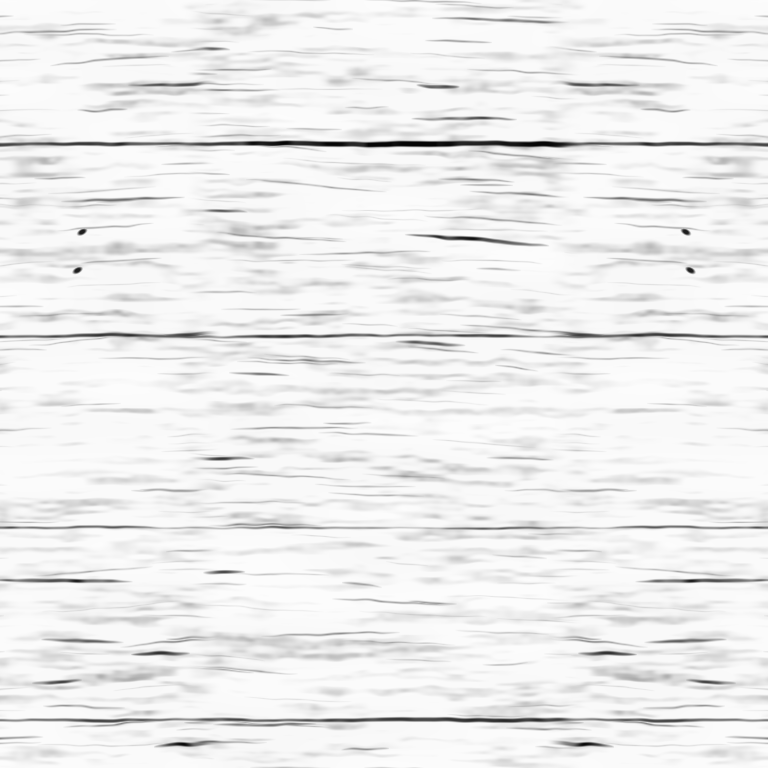
Write a Shadertoy shader that draws this texture map.

```glsl
// White weathered wood: four horizontal planks with dark seams, cracks and fine grain.

const float PLANKS = 4.0;
const float SEAM_OFFSET = 0.0625;
const vec4 SEAM_WEIGHT = vec4(0.85, 0.5, 0.6, 1.0);  // from the bottom up
const float SEAM_HALF_WIDTH = 0.0027;
const float SOFTNESS = 0.0017;
const vec2 CRACK_GRID = vec2(4.0, 24.0);
const vec2 HAIRLINE_GRID = vec2(5.0, 72.0);
const float CRACK_DENSITY = 0.42;
const float HAIRLINE_DENSITY = 0.55;
const float GRAIN_DEPTH = 0.24;
const vec2 MIRROR_BLEND = vec2(0.21, 0.26);
const vec3 PAINT = vec3(0.99);
const vec3 INK = vec3(0.02);

float hash(vec2 p) {
    return fract(sin(dot(p, vec2(127.1, 311.7))) * 43758.5453);
}

// Value noise that wraps vertically once per canvas height
float noise(vec2 p, vec2 freq) {
    p *= freq;
    vec2 i = floor(p);
    vec2 f = p - i;
    f = f * f * (3.0 - 2.0 * f);
    float y0 = mod(i.y, freq.y);
    float y1 = mod(i.y + 1.0, freq.y);
    float low = mix(hash(vec2(i.x, y0)), hash(vec2(i.x + 1.0, y0)), f.x);
    float high = mix(hash(vec2(i.x, y1)), hash(vec2(i.x + 1.0, y1)), f.x);
    return mix(low, high, f.y);
}

float stroke(float dist, float halfWidth) {
    return 1.0 - smoothstep(halfWidth - SOFTNESS, halfWidth + SOFTNESS, abs(dist));
}

// Tapered dashes, at most one per grid cell
float cracks(vec2 p, vec2 grid, float density, float halfWidth, float seed) {
    float ink = 0.0;
    vec2 cell = floor(p * grid);
    for (int j = -1; j <= 1; j++) {
        for (int i = -1; i <= 1; i++) {
            vec2 id = cell + vec2(i, j);
            vec2 key = vec2(id.x, mod(id.y, grid.y)) + seed;
            if (hash(key) > density) continue;
            vec2 jitter = vec2(hash(key + 11.3), hash(key + 23.7));
            vec2 d = p - (id + jitter) / grid;
            float halfLength = mix(0.025, 0.095, hash(key + 37.1));
            float tilt = mix(-0.085, 0.025, hash(key + 41.9));
            float along = d.x / halfLength;
            float taper = sqrt(max(0.0, 1.0 - along * along));
            float strength = mix(0.3, 1.0, hash(key + 53.3));
            float line = stroke(d.y - tilt * d.x, halfWidth * strength * taper);
            ink = max(ink, line * taper * strength);
        }
    }
    return ink;
}

float seams(vec2 p) {
    float row = (p.y - SEAM_OFFSET) * PLANKS + 0.5;
    float id = mod(floor(row), PLANKS);
    float dist = (fract(row) - 0.5) / PLANKS;
    float weight = SEAM_WEIGHT[int(id)];
    float swell = noise(vec2(p.x, id / PLANKS), vec2(11.0, PLANKS));
    float ragged = noise(p, vec2(70.0, 60.0));
    float width = SEAM_HALF_WIDTH * weight * mix(0.45, 1.35, swell);
    float strength = weight * 0.6 + swell * 0.6 - ragged * 0.25;
    return stroke(dist, width) * clamp(strength, 0.25, 1.0);
}

float grain(vec2 p) {
    float streaks = 0.55 * noise(p, vec2(9.0, 110.0)) + 0.45 * noise(p, vec2(32.0, 190.0));
    float clouds = noise(p, vec2(6.0, 18.0));
    float speckle = noise(p, vec2(95.0, 150.0));
    float shade = smoothstep(0.45, 0.95, streaks) * mix(0.35, 1.2, clouds);
    return GRAIN_DEPTH * shade * mix(0.6, 1.3, speckle) + 0.02 * clouds;
}

// Darkness of the wood, 0 for clean paint and 1 for black
float wear(vec2 p) {
    vec2 q = p;
    q.y += 0.005 * (noise(p, vec2(11.0, 14.0)) - 0.5);
    q.y += 0.0025 * (noise(p, vec2(48.0, 64.0)) - 0.5);
    float broken = mix(0.55, 1.15, noise(p, vec2(65.0, 110.0)));
    float bold = cracks(q, CRACK_GRID, CRACK_DENSITY, 0.0026, 3.0) * broken;
    float fine = cracks(q, HAIRLINE_GRID, HAIRLINE_DENSITY, 0.0012, 71.0) * broken * 0.5;
    float lines = max(max(bold, fine), seams(mix(p, q, 0.6)));
    return 1.0 - (1.0 - min(lines, 1.0)) * (1.0 - grain(q));
}

// Two small nail pits near each side edge
float pits(vec2 p) {
    float ink = 0.0;
    for (int i = 0; i < 2; i++) {
        vec2 d = p - vec2(0.393 + 0.006 * float(i), 0.698 - 0.05 * float(i));
        d.y += 0.35 * d.x;
        ink = max(ink, 1.0 - smoothstep(0.002, 0.0065, length(d * vec2(0.8, 1.2))));
    }
    return ink * 0.9;
}

void mainImage(out vec4 fragColor, in vec2 fragCoord) {
    vec2 p = fragCoord / iResolution.xy;

    // The sides mirror each other; the middle has its own wear
    vec2 side = vec2(abs(p.x - 0.5), p.y);
    vec2 middle = p + vec2(3.0, 0.0);
    float dark = mix(wear(middle), wear(side), smoothstep(MIRROR_BLEND.x, MIRROR_BLEND.y, side.x));
    dark = max(dark, pits(side));

    fragColor = vec4(mix(PAINT, INK, clamp(dark, 0.0, 1.0)), 1.0);
}
```
